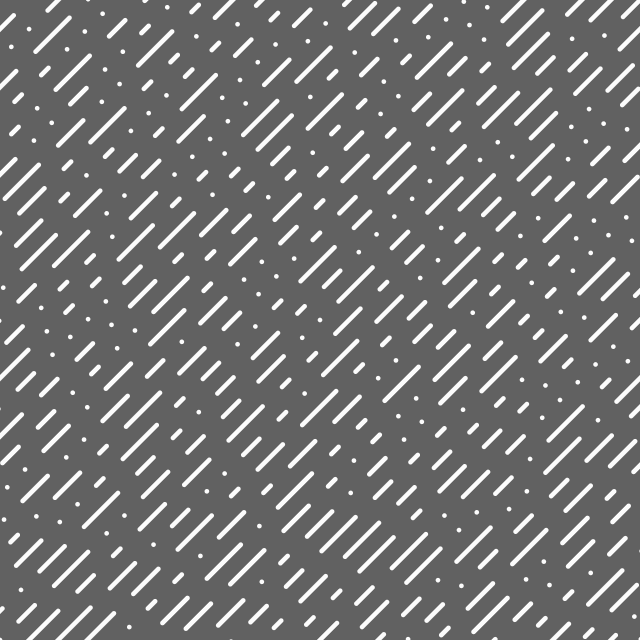
Reproduce this pattern procedurally as a Shadertoy shader.

```glsl
// Diagonal white dashes of five lengths, from dots to long strokes, on a grey ground.

const vec3 GROUND = vec3(0.38);
const vec3 INK = vec3(0.99);
const float LANES = 22.0;          // diagonal lanes per canvas width
const float STEPS = 72.0;          // length steps along a lane
const float STROKE_RADIUS = 0.0036;
const float CAP_TRIM = 0.19;       // shortening of each dash, in steps
const float GAP_STEPS = 2.0;       // free steps between dashes
const float SQRT2 = 1.41421356;

float hash(vec2 p) {
    vec3 q = fract(p.xyx * vec3(0.1031, 0.1030, 0.0973));
    q += dot(q, q.yzx + 33.33);
    return fract((q.x + q.y) * q.z);
}

// Dash size in whole steps, 0 (dot) to 4, with short ones more common.
float dashSteps(float lane, float index) {
    float h = hash(vec2(lane + 57.0, index * 3.0 + 11.0));
    return floor(5.0 * pow(h, 1.45));
}

// Distance from p to a horizontal segment centred on the origin.
float segmentDistance(vec2 p, float halfLength) {
    return length(vec2(max(abs(p.x) - halfLength, 0.0), p.y));
}

// Distance to the closest dash; along is in steps, across in canvas units.
float laneDistance(float along, float across, float lane) {
    float start = -6.0 - floor(6.0 * hash(vec2(lane + 91.0, 5.0)));
    float unit = SQRT2 / STEPS;
    float nearest = 1.0;
    for (int i = 0; i < 96; i++) {
        if (start > along + 1.0) break;
        float steps = dashSteps(lane, float(i));
        float slot = steps + GAP_STEPS;
        float halfLength = 0.5 * max(steps - CAP_TRIM, 0.0) * unit;
        vec2 p = vec2((along - start - 0.5 * slot) * unit, across);
        nearest = min(nearest, segmentDistance(p, halfLength));
        start += slot;
    }
    return nearest;
}

void mainImage(out vec4 fragColor, in vec2 fragCoord) {
    float pixel = 1.0 / min(iResolution.x, iResolution.y);
    vec2 uv = fragCoord * pixel;

    // Diagonal coordinates: position along the lane and offset across it
    float along = 0.5 * (uv.x + uv.y) * STEPS;
    float diagonal = (uv.x - uv.y) * LANES;
    float lane = floor(diagonal + 0.5);
    float across = (diagonal - lane) / (LANES * SQRT2);

    // Smooth coverage of the round-capped strokes
    float edge = laneDistance(along, across, lane) - STROKE_RADIUS;
    float coverage = clamp(0.5 - edge / pixel, 0.0, 1.0);
    fragColor = vec4(mix(GROUND, INK, coverage), 1.0);
}
```
